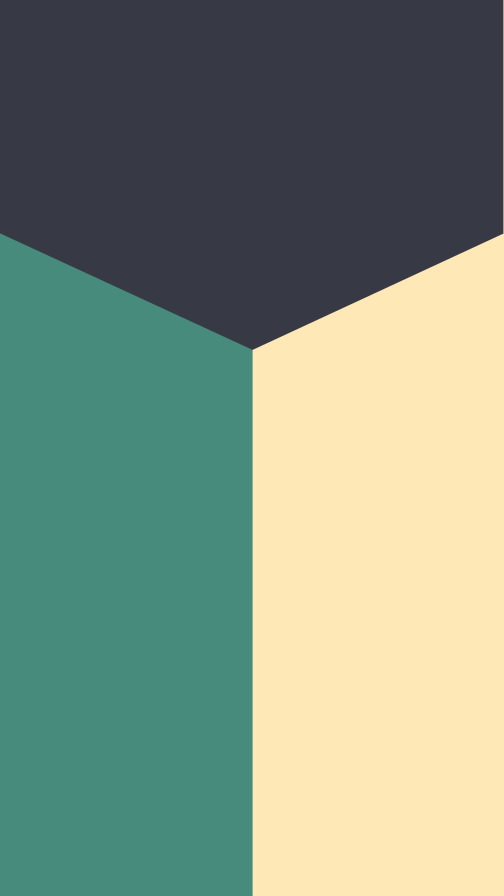
This background is drawn by a Shadertoy shader. Its source:

```glsl
// Draws a flat three-tone room corner: two walls meeting below a dark ceiling.

const vec3 CREAM = vec3(0.996, 0.910, 0.714);
const vec3 GREEN = vec3(0.275, 0.545, 0.486);
const vec3 SLATE = vec3(0.216, 0.224, 0.271);

// Places as fractions of the canvas
const vec2 CORNER = vec2(0.5012, 0.6095);
const float SIDE_HEIGHT = 0.7396;
const float RIM_WIDTH = 0.0012;

// Signed distance to the line from a to b, positive on its left
float lineDistance(vec2 p, vec2 a, vec2 b) {
    vec2 along = normalize(b - a);
    vec2 offset = p - a;
    return along.x * offset.y - along.y * offset.x;
}

// Smooth coverage of the positive side of an edge
float coverage(float distanceToEdge, float pixel) {
    return clamp(distanceToEdge / pixel + 0.5, 0.0, 1.0);
}

void mainImage(out vec4 fragColor, in vec2 fragCoord) {
    // Canvas heights as the unit of length
    float pixel = 1.0 / iResolution.y;
    vec2 size = vec2(iResolution.x * pixel, 1.0);
    vec2 p = fragCoord * pixel;

    vec2 corner = CORNER * size;
    vec2 leftEnd = vec2(0.0, SIDE_HEIGHT);
    vec2 rightEnd = vec2(size.x, SIDE_HEIGHT);

    // Walls on either side of the upright edge
    vec3 color = mix(GREEN, CREAM, coverage(p.x - corner.x, pixel));

    // Ceiling above both sloping edges, with a hairline rim at the right
    float ceiling = min(lineDistance(p, leftEnd, corner),
                        lineDistance(p, corner, rightEnd));
    ceiling = min(ceiling, size.x * (1.0 - RIM_WIDTH) - p.x);
    color = mix(color, SLATE, coverage(ceiling, pixel));

    fragColor = vec4(color, 1.0);
}
```
